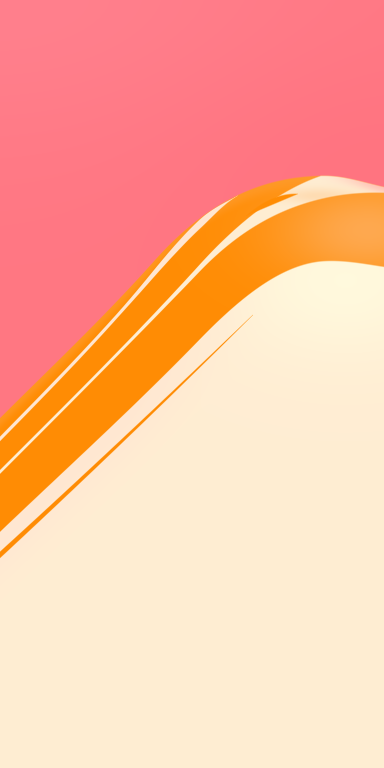
Reproduce this background procedurally as a Shadertoy shader.

```glsl
// A glossy orange ribbon climbs from the left and bends over a cream hill under a pink sky.
// Every contour is a height curve made of cubic Hermite spans; the layers are painted
// back to front, with soft gradients for the sheen. Canvas units: width 1, height 2.

#define PINK vec3(1.0, 0.465, 0.51)
#define ORANGE vec3(1.0, 0.55, 0.015)
#define SHEEN vec3(0.995, 0.66, 0.31)
#define CREAM vec3(0.998, 0.928, 0.825)
#define GLOW vec3(1.0, 0.975, 0.865)
#define BLUSH vec3(1.0, 0.90, 0.82)
#define STRIPE_WIDTH 0.006
#define STREAK_WIDTH 0.0085
#define STREAK_END 0.66

// Cubic span between two knots, each holding x, height and slope.
float span(float x, vec3 a, vec3 b) {
    float len = b.x - a.x;
    float t = (x - a.x) / len;
    float s = 1.0 - t;
    return s * s * ((1.0 + 2.0 * t) * a.y + t * len * a.z)
         + t * t * ((1.0 + 2.0 * s) * b.y - s * len * b.z);
}

// Height of a contour through four knots.
float ridge(float x, vec3 left, vec3 knee, vec3 crest, vec3 right) {
    if (x < knee.x) return span(x, left, knee);
    if (x < crest.x) return span(x, knee, crest);
    return span(x, crest, right);
}

// Smooth coverage, one where the signed height is positive.
float cover(float d) {
    float soft = 2.0 / iResolution.y;
    return smoothstep(-soft, soft, d);
}

// Soft round light, one at its centre.
float light(vec2 p, vec2 centre, vec2 size) {
    vec2 q = (p - centre) / size;
    return exp(-dot(q, q));
}

void mainImage(out vec4 fragColor, in vec2 fragCoord) {
    vec2 p = 2.0 * fragCoord / iResolution.y;
    float x = p.x, y = p.y;

    // Contours, from the sky down to the hill
    float outer = ridge(x, vec3(0.0, 0.911, 1.0), vec3(0.404, 1.323, 1.12),
                        vec3(0.846, 1.542, 0.0), vec3(1.0, 1.513, -0.22));
    float rim = ridge(x, vec3(0.0, 0.857, 1.02), vec3(0.391, 1.276, 1.18),
                      vec3(0.60, 1.479, 0.62), vec3(1.0, 1.65, 0.3));
    float capTop = ridge(x, vec3(0.0, 0.776, 1.0), vec3(0.521, 1.312, 1.1),
                         vec3(0.833, 1.541, 0.35), vec3(1.0, 1.60, 0.35));
    float capBase = ridge(x, vec3(0.0, 0.766, 1.0), vec3(0.521, 1.294, 1.04),
                          vec3(0.859, 1.487, 0.2), vec3(1.0, 1.498, -0.03));
    float hill = ridge(x, vec3(0.0, 0.615, 0.955), vec3(0.521, 1.117, 1.03),
                       vec3(0.846, 1.320, 0.05), vec3(1.0, 1.305, -0.15));

    // Sky, paler in the upper left
    vec3 color = PINK + vec3(0.0, 0.035, 0.04) * light(p, vec2(0.0, 2.0), vec2(0.9, 0.4));
    color -= vec3(0.0, 0.015, 0.012) * light(p, vec2(0.9, 1.6), vec2(0.5, 0.3));

    // Ribbon, brighter where it turns toward the right
    vec3 ribbon = mix(ORANGE, SHEEN, light(p, vec2(0.96, 1.40), vec2(0.24, 0.13)));
    float haze = smoothstep(0.04, 0.0, outer - y);
    ribbon = mix(ribbon, SHEEN, 0.35 * haze);
    color = mix(color, ribbon, cover(outer - y));

    // Thin stripe that swells and merges with the upper edge
    float swell = STRIPE_WIDTH * (1.0 + smoothstep(0.3, 0.5, x))
                * smoothstep(0.62, 0.52, x);
    float stripe = cover(swell - abs(y - rim)) * cover(outer - y) * step(x, 0.62);
    color = mix(color, BLUSH, stripe);

    // Long stripe widening into the pale cap over the crest
    vec3 cap = mix(CREAM, PINK, 0.35 * smoothstep(0.82, 1.0, x) * smoothstep(0.03, 0.0, outer - y));
    cap = mix(cap, SHEEN, 0.25 * light(p, vec2(0.83, 1.49), vec2(0.10, 0.02)));
    color = mix(color, cap, cover(min(capTop, outer) - y) * cover(y - capBase));

    // Orange sliver inside the cap
    float along = clamp((x - 0.641) / 0.135, 0.0, 1.0);
    float bow = 4.0 * along * (1.0 - along);
    float sliver = mix(1.438, 1.495, along) + 0.008 * bow;
    color = mix(color, ORANGE, cover(0.008 * bow - abs(y - sliver)) * step(0.001, bow));

    // Hill with a warm glow under the crest and a blush beside the ribbon
    vec3 ground = mix(CREAM, GLOW, light(p, vec2(0.90, 1.27), vec2(0.30, 0.20)));
    float nearRibbon = smoothstep(0.20, 0.0, hill - y) * smoothstep(0.75, 0.3, x);
    ground = mix(ground, BLUSH, 0.8 * nearRibbon);
    color = mix(color, ground, cover(hill - y));

    // Tapering streak below the ribbon
    float streak = 0.555 + 0.92 * x + 0.044 * x * x;
    float taper = pow(max(1.0 - x / STREAK_END, 0.0), 0.7);
    float streakCover = cover(STREAK_WIDTH * taper - abs(y - streak)) * step(x, STREAK_END);
    color = mix(color, ORANGE, streakCover);

    fragColor = vec4(color, 1.0);
}
```
